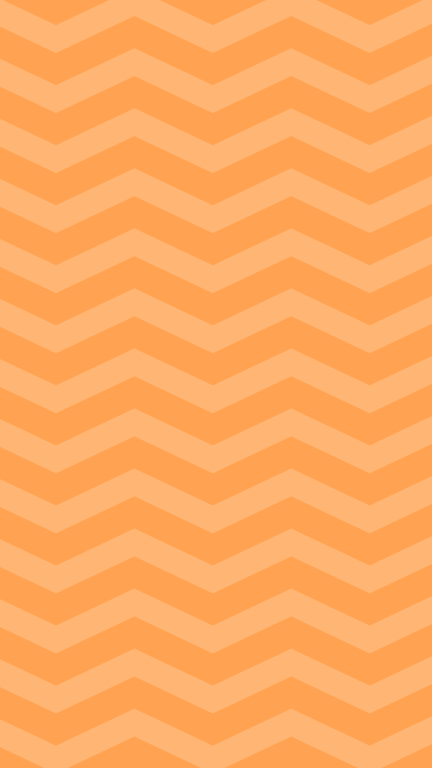
A Shadertoy shader for this pattern:

```glsl
// Lengths are fractions of the canvas height
#define ZIGZAG_PERIOD 0.2042
#define ZIGZAG_RISE 0.0482
#define VALLEY_X 0.0729
#define ROW_PERIOD 0.07818
#define FIRST_ROW_DEPTH 0.0509
#define BAND_HEIGHT 0.0363
#define BASE_COLOR vec3(1.0, 0.64, 0.32)
#define BAND_COLOR vec3(1.0, 0.71, 0.45)

// Triangle wave: 0 at each valley, 1 at each peak
float zigzag(float x) {
    return 2.0 * abs(fract((x - VALLEY_X) / ZIGZAG_PERIOD + 0.5) - 0.5);
}

// Signed distance to the nearest chevron band, negative inside
float chevronDistance(vec2 p) {
    float depth = 1.0 - p.y + ZIGZAG_RISE * zigzag(p.x) - FIRST_ROW_DEPTH;
    float offset = (fract(depth / ROW_PERIOD + 0.5) - 0.5) * ROW_PERIOD;
    float slope = 2.0 * ZIGZAG_RISE / ZIGZAG_PERIOD;
    return (abs(offset) - 0.5 * BAND_HEIGHT) / sqrt(1.0 + slope * slope);
}

void mainImage(out vec4 fragColor, in vec2 fragCoord) {
    vec2 p = fragCoord / iResolution.y;

    // One-pixel edge coverage
    float band = clamp(0.5 - chevronDistance(p) * iResolution.y, 0.0, 1.0);
    fragColor = vec4(mix(BASE_COLOR, BAND_COLOR, band), 1.0);
}
```
